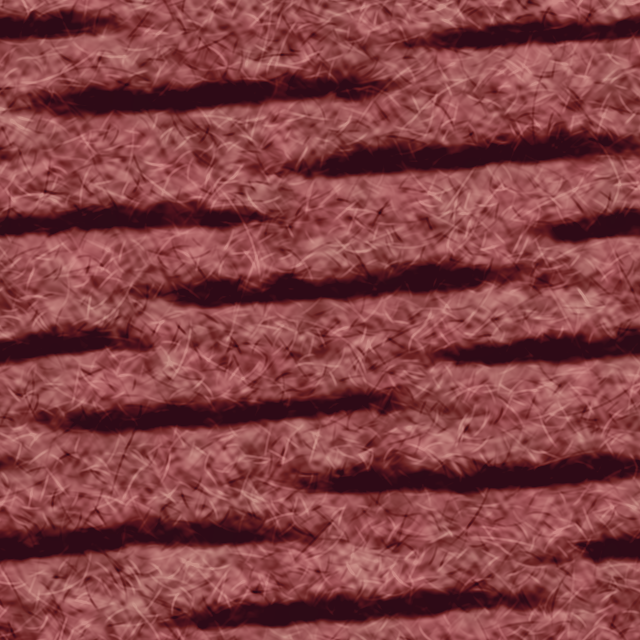
Reproduce this texture procedurally as a WebGL 1 fragment shader.

```glsl
precision highp float;
// Fuzzy wool yarn: ten near-horizontal strands parted by dark, tapering gaps.
// Each gap is shifted sideways from the one above; stretched noise and layers
// of short bent fibres modulate a tone that is mapped through a colour ramp.

uniform vec2 u_resolution;

const float TAU = 6.28318;
const float ROWS = 10.0;           // strands down the canvas
const float FIRST_GAP = 0.95;      // height of the topmost gap
const float FIRST_CENTER = 0.92;   // sideways centre of the topmost gap
const float GAP_STEP = 0.405;      // sideways shift from one gap to the next
const float GAP_RISE = 0.014;      // tilt of a gap, rising to the right
const float GAP_CORE = 0.007;      // half width of the darkest part
const float SHADE_ABOVE = 0.043;   // reach of the shadow over the gap
const float SHADE_BELOW = 0.023;   // reach of the shadow under the gap
const float RAGGED = 0.017;        // roughness of the gap edges
const float STRAND_TONE = 0.80;
const float FIBRE_WIDTH = 0.0036;
const float FIBRE_GAIN = 0.40;
const float STREAK_GAIN = 0.75;

const vec3 PLUM = vec3(0.18, 0.04, 0.085);
const vec3 WINE = vec3(0.31, 0.07, 0.11);
const vec3 RUST = vec3(0.42, 0.13, 0.13);
const vec3 BRICK = vec3(0.51, 0.23, 0.23);
const vec3 ROSE = vec3(0.61, 0.32, 0.33);
const vec3 PINK = vec3(0.69, 0.41, 0.41);
const vec3 PALE = vec3(0.79, 0.54, 0.52);

float hash(vec2 p) {
  return fract(sin(dot(p, vec2(127.1, 311.7))) * 43758.5453);
}

float noise(vec2 p) {
  vec2 i = floor(p);
  vec2 f = fract(p);
  f = f * f * (3.0 - 2.0 * f);
  return mix(mix(hash(i), hash(i + vec2(1.0, 0.0)), f.x),
             mix(hash(i + vec2(0.0, 1.0)), hash(i + 1.0), f.x), f.y);
}

vec2 turn(vec2 p, float a) {
  float c = cos(a);
  float s = sin(a);
  return vec2(c * p.x + s * p.y, c * p.y - s * p.x);
}

// Fine hairs: noise stretched along several directions, about -0.5 to 0.5
float streaks(vec2 p) {
  float sum = 0.0;
  for (int i = 0; i < 4; i++) {
    float k = float(i);
    vec2 q = turn(p, -1.05 + 0.65 * k);
    q.y += 0.012 * noise(p * 18.0 + k * 9.0);
    sum += noise(q * vec2(24.0, 135.0) + k * 37.0) - 0.5;
  }
  return sum * 0.5;
}

// One layer of bent fibres, one per cell; positive is light, negative dark
float fibres(vec2 p, float scale, float seed) {
  vec2 g = p * scale;
  float width = max(FIBRE_WIDTH, 1.3 / u_resolution.y) * scale;
  float sum = 0.0;
  for (int j = -1; j <= 1; j++) {
    for (int i = -1; i <= 1; i++) {
      vec2 cell = floor(g) + vec2(float(i), float(j));
      vec2 id = cell + seed * 17.3;
      vec2 center = cell + vec2(hash(id), hash(id + 5.1));
      float angle = (hash(id + 9.7) - 0.45) * 2.6;
      vec2 q = turn(g - center, angle);
      float bend = (hash(id + 13.3) - 0.5) * 0.7;
      float line = 1.0 - smoothstep(0.0, width, abs(q.y + bend * q.x * q.x));
      float reach = mix(0.55, 0.95, hash(id + 21.9));
      line *= 1.0 - smoothstep(0.4 * reach, reach, abs(q.x));
      sum += line * mix(-0.75, 1.0, hash(id + 31.7));
    }
  }
  return sum;
}

// Gap shadow in x, smooth crest of the strand just below it in y
vec2 gaps(vec2 p) {
  vec2 result = vec2(0.0);
  float nearest = floor((FIRST_GAP - p.y) * ROWS + 0.5);
  float rough = noise(p * vec2(18.0, 42.0)) + 0.6 * noise(p * vec2(60.0, 90.0)) - 0.8;
  for (int k = -1; k <= 1; k++) {
    float row = nearest + float(k);
    float phase = TAU * (p.x - FIRST_CENTER - GAP_STEP * row);
    float wave = 0.016 * (noise(vec2(p.x * 5.0, row * 7.3)) - 0.5);
    float v = p.y - FIRST_GAP + row / ROWS - GAP_RISE * sin(phase) - wave;
    float open = smoothstep(-0.6, 0.4, cos(phase) + 0.35 * rough);
    float ragged = v + RAGGED * rough * mix(0.5, 1.0, smoothstep(-0.01, 0.01, v));
    float reach = mix(SHADE_BELOW, SHADE_ABOVE, smoothstep(-0.004, 0.004, ragged));
    reach *= mix(0.65, 1.0, open) * mix(0.85, 1.15, hash(vec2(row, 3.0)));
    float shade = 1.0 - smoothstep(GAP_CORE * open, reach, abs(ragged));
    result.x = max(result.x, shade * mix(0.22, 1.0, open));
    float crest = smoothstep(-0.055, -0.022, v) * (1.0 - smoothstep(-0.02, 0.0, v));
    result.y = max(result.y, crest * open);
  }
  return result;
}

vec3 ramp(float tone) {
  float t = tone * 5.0;
  vec3 c = mix(PLUM, WINE, clamp(t, 0.0, 1.0));
  c = mix(c, RUST, clamp(t - 1.0, 0.0, 1.0));
  c = mix(c, BRICK, clamp(t - 2.0, 0.0, 1.0));
  c = mix(c, ROSE, clamp(t - 3.0, 0.0, 1.0));
  c = mix(c, PINK, clamp(t - 4.0, 0.0, 1.0));
  return mix(c, PALE, clamp((t - 5.0) * 0.6, 0.0, 1.0));
}

void main() {
  vec2 p = gl_FragCoord.xy / u_resolution;
  vec2 gap = gaps(p);

  // Fuzz, from long stray hairs to short dense ones
  float hairs = 0.0;
  for (int i = 0; i < 5; i++) {
    float k = float(i);
    hairs += fibres(p, 9.0 + 9.0 * k, k + 1.0);
  }
  float fuzz = FIBRE_GAIN * hairs + STREAK_GAIN * streaks(p);
  fuzz *= (1.0 - 0.6 * gap.x) * (1.0 - 0.4 * gap.y);

  // Strand body with soft blotches, then the gap shadow
  float blotch = noise(p * vec2(7.0, 16.0)) + noise(p * vec2(30.0, 38.0)) - 1.0;
  float tone = STRAND_TONE + 0.16 * blotch + 0.06 * gap.y - 0.88 * gap.x + fuzz;

  // Slight drift between warm brown and cool pink wool
  float drift = noise(p * 23.0 + 4.0) - 0.5;
  vec3 color = ramp(tone) * (1.0 + drift * vec3(-0.03, 0.08, 0.02));
  gl_FragColor = vec4(color, 1.0);
}
```
